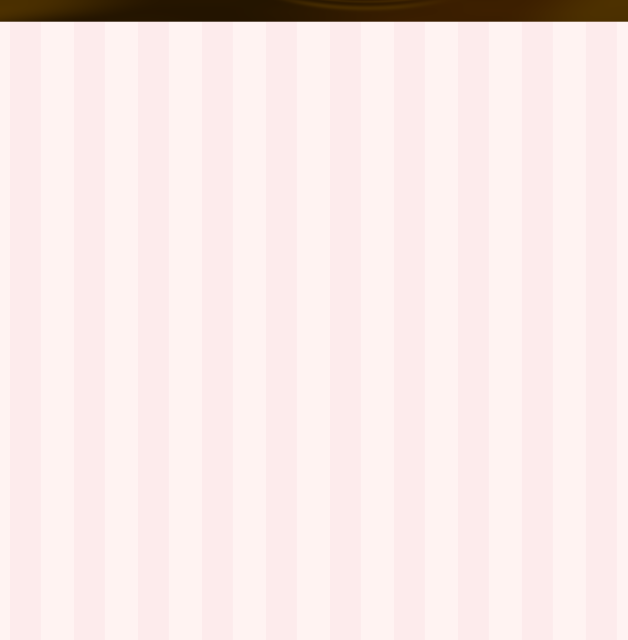
A Shadertoy shader for this pattern:

```glsl
const float STRIPE_PERIOD = 0.1019;  // fraction of canvas width
const float STRIPE_START  = 0.0159;
const float STRIPE_FILL   = 0.483;   // pink share of each period
const float BAND_HEIGHT   = 0.0339;  // fraction of canvas height

const vec3 CREAM     = vec3(1.000, 0.953, 0.949);
const vec3 PINK      = vec3(0.992, 0.922, 0.925);
const vec3 DARK_WOOD = vec3(0.140, 0.080, 0.000);
const vec3 RED_WOOD  = vec3(0.230, 0.118, 0.000);
const vec3 GOLD_WOOD = vec3(0.300, 0.190, 0.000);

const float GRAIN_CENTER = 0.585;
const float GRAIN_CURVE  = 24.0;

float hash(vec2 p) {
    return fract(sin(dot(p, vec2(127.1, 311.7))) * 4375.85);
}

float valueNoise(vec2 p) {
    vec2 cell = floor(p);
    vec2 f = fract(p);
    f = f * f * (3.0 - 2.0 * f);
    float low  = mix(hash(cell), hash(cell + vec2(1, 0)), f.x);
    float high = mix(hash(cell + vec2(0, 1)), hash(cell + vec2(1, 1)), f.x);
    return mix(low, high, f.y);
}

// Vertical stripes, each edge smoothed over one pixel
vec3 stripes(float x, float pixel) {
    float phase = fract((x - STRIPE_START) / STRIPE_PERIOD);
    float fromCenter = abs(phase - 0.5 * STRIPE_FILL);
    fromCenter = min(fromCenter, 1.0 - fromCenter);
    float edge = (fromCenter - 0.5 * STRIPE_FILL) * STRIPE_PERIOD;
    return mix(PINK, CREAM, clamp(edge / pixel + 0.5, 0.0, 1.0));
}

// Glowing grain line that sags around GRAIN_CENTER
float grainArc(vec2 p, float sag, float thickness) {
    float offset = p.x - GRAIN_CENTER;
    float distanceToArc = (p.y - sag + GRAIN_CURVE * offset * offset) / thickness;
    return exp(-distanceToArc * distanceToArc);
}

// Polished wood; p.y runs from 0 at the top to 1 at the lower edge
vec3 woodBand(vec2 p) {
    // Broad tones from left to right
    float leftGold = 1.0 - smoothstep(0.02, 0.27, p.x + 0.13 * p.y * p.y);
    float redTone = smoothstep(0.40, 0.72, p.x + 0.04 * p.y);
    float rightGold = smoothstep(0.82, 0.99, p.x + 0.04 * p.y);
    vec3 color = mix(DARK_WOOD, RED_WOOD, redTone);
    color = mix(color, GOLD_WOOD, max(leftGold, rightGold));

    // Curved grain and a shadow between its lines
    float reach = smoothstep(0.40, 0.52, p.x) * (1.0 - smoothstep(0.62, 0.74, p.x));
    color = mix(color, DARK_WOOD, 0.5 * reach * grainArc(p, 0.20, 0.10));
    color = mix(color, GOLD_WOOD, 0.75 * reach * grainArc(p, 0.38, 0.12));
    color = mix(color, GOLD_WOOD, 0.45 * reach * grainArc(p, 0.08, 0.06));

    // Soft uneven sheen
    return color * (0.96 + 0.08 * valueNoise(vec2(9.0 * p.x, 2.0 * p.y)));
}

void mainImage(out vec4 fragColor, in vec2 fragCoord) {
    vec2 uv = fragCoord / iResolution.xy;
    vec2 pixel = 1.0 / iResolution.xy;
    float depth = 1.0 - uv.y;

    vec3 wall = stripes(uv.x, pixel.x);
    vec3 wood = woodBand(vec2(uv.x, depth / BAND_HEIGHT));
    float wallMask = clamp((depth - BAND_HEIGHT) / pixel.y + 0.5, 0.0, 1.0);
    fragColor = vec4(mix(wood, wall, wallMask), 1.0);
}
```
